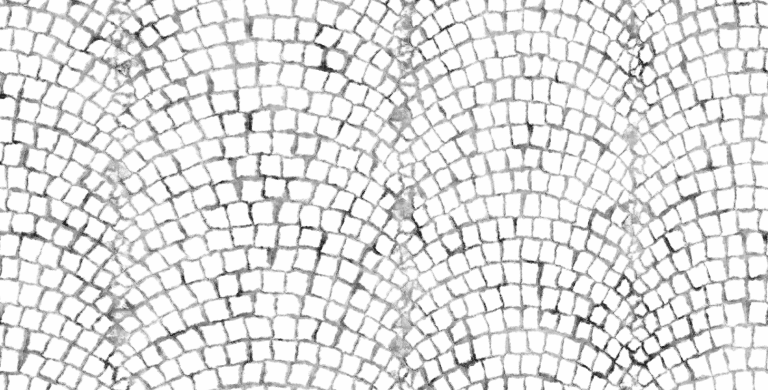
A Shadertoy shader for this texture map:

```glsl
#define COLUMNS 3.0      // arches across
#define ROWS 17.0        // stone courses down
#define ARCH_RADIUS 1.5  // relative to half an arch width
#define STONE_RATIO 0.92 // stone width to height
#define JOINT 0.0027     // half joint width
#define JITTER 0.2       // stone irregularity
#define SWAY 0.046       // uneven arch widths
#define STONE_WHITE 0.995

float hash(vec2 p) {
    vec3 q = fract(vec3(p.xyx) * 0.1031);
    q += dot(q, q.yzx + 33.33);
    return fract((q.x + q.y) * q.z);
}

float noise(vec2 p) {
    vec2 i = floor(p), f = fract(p);
    f = f * f * (3.0 - 2.0 * f);
    return mix(mix(hash(i), hash(i + vec2(1, 0)), f.x),
               mix(hash(i + vec2(0, 1)), hash(i + vec2(1, 1)), f.x), f.y);
}

float fbm(vec2 p) {
    return 0.5 * noise(p) + 0.3 * noise(p * 2.1 + 7.0) + 0.2 * noise(p * 4.3 + 19.0);
}

float roundedBox(vec2 p, vec2 halfSize, float radius) {
    vec2 q = abs(p) - halfSize + radius;
    return length(max(q, 0.0)) + min(max(q.x, q.y), 0.0) - radius;
}

// Signed distance to the nearest stone, its random value and the local position.
float paving(vec2 p, float archWidth, out float stoneId, out vec2 stonePos) {
    float pitch = 1.0 / ROWS;
    float radius = 0.5 * archWidth * ARCH_RADIUS;
    float angleLimit = asin(1.0 / ARCH_RADIUS) * 1.05;
    float slotStep = pitch * STONE_RATIO / radius;
    float nearest = 1e3, second = 1e3;
    stoneId = 0.0;
    stonePos = vec2(0.0);

    for (int side = 0; side < 2; side++) {
        float column = floor(p.x / archWidth) + float(side);
        float columnId = mod(column, COLUMNS);
        vec2 q = p - vec2(column * archWidth, columnId * 0.37 * pitch);
        float edge = sin(angleLimit);
        float angle = asin(clamp(q.x / radius, -edge, edge));
        float baseRow = floor((q.y - radius * cos(angle)) / pitch + 0.5);
        // Slots shrink toward the valleys so the stones stay square.
        float slot = asinh(tan(angle)) / slotStep;

        for (int r = -1; r <= 1; r++) {
            float row = baseRow + float(r);
            vec2 rowId = vec2(mod(row, ROWS) + 3.0, columnId * 31.0 + 5.0);
            float phase = hash(rowId);
            float baseSlot = floor(slot - phase);
            for (int k = -1; k <= 1; k++) {
                float index = baseSlot + float(k);
                vec2 id = rowId + vec2(index * 23.0 + 400.0, index * 7.0 + 90.0);
                vec4 rnd = vec4(hash(id), hash(id + 11.3), hash(id + 27.7), hash(id + 41.9)) - 0.5;
                float a = atan(sinh((index + 0.5 + phase + rnd.x * JITTER) * slotStep));
                if (abs(a) > angleLimit) continue;

                vec2 center = vec2(0.0, row * pitch) + radius * vec2(sin(a), cos(a));
                float turn = a + rnd.y * JITTER * 1.5;
                vec2 d = q - center;
                vec2 local = vec2(d.x * cos(turn) - d.y * sin(turn),
                                  d.x * sin(turn) + d.y * cos(turn));
                local.y += rnd.z * JITTER * pitch * 0.6;
                local.x += local.y * rnd.w * JITTER * 1.5;
                vec2 halfSize = 0.5 * pitch * cos(a) * vec2(STONE_RATIO, 1.0);
                halfSize *= 1.02 + rnd.wz * JITTER;
                float dist = roundedBox(local, halfSize - JOINT, 0.1 * pitch);
                if (dist < nearest) {
                    second = nearest;
                    nearest = dist;
                    stoneId = hash(id + 63.1);
                    stonePos = local / halfSize;
                } else {
                    second = min(second, dist);
                }
            }
        }
    }
    // Neighbours share a joint where they would overlap.
    return max(nearest, 0.5 * (nearest - second) + JOINT);
}

void mainImage(out vec4 fragColor, in vec2 fragCoord) {
    vec2 p = fragCoord / iResolution.y;
    float aspect = iResolution.x / iResolution.y;
    float soft = max(0.0034, 0.8 / iResolution.y);

    // Uneven arches and chipped outlines
    vec2 warped = p;
    warped.x += SWAY * cos(6.2832 * p.x / aspect) - 0.008;
    warped += 0.006 * (vec2(noise(p * 42.0), noise(p * 42.0 + 80.0)) - 0.5);

    float stoneId;
    vec2 stonePos;
    float dist = paving(warped, aspect / COLUMNS, stoneId, stonePos);

    // Joint depth: worn areas, scattered pits and shadowed lower left sides
    float grit = fbm(p * 100.0);
    float wear = smoothstep(0.25, 0.75, 0.8 * noise(p * 8.0 + 3.0) + 0.2 * stoneId);
    float pit = smoothstep(0.5, 0.95, noise(p * 28.0 + 17.0));
    float shadow = smoothstep(-0.3, 1.2, dot(stonePos, vec2(-0.8, -0.4)));
    float depth = mix(0.27, 0.42, wear) * (0.5 + grit);
    depth *= 0.85 + 0.4 * shadow + 0.8 * pit;

    // Dirt spreads over some stone edges
    float dirt = smoothstep(0.55, 0.9, noise(p * 24.0 + 50.0));
    float spread = dist + 0.006 * (grit - 0.5) + 0.003 * dirt;
    float joint = smoothstep(-soft, soft, spread);
    float shade = STONE_WHITE - joint * min(depth, 0.85);
    fragColor = vec4(vec3(shade), 1.0);
}
```
